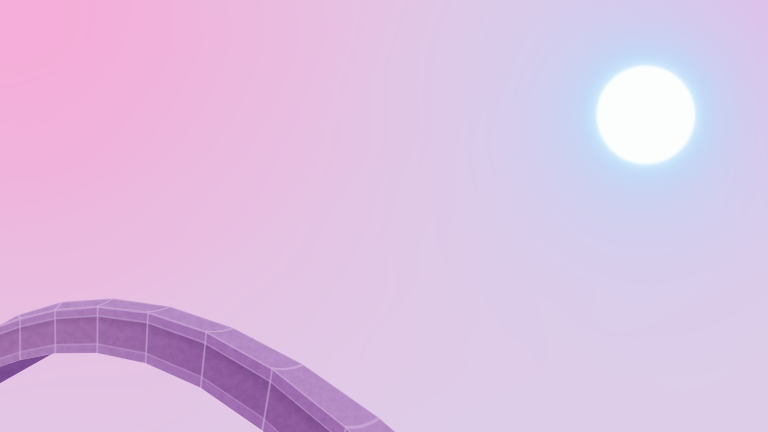
Write a WebGL 2 fragment shader that draws this background.

```glsl
#version 300 es
precision highp float;
uniform vec2 u_resolution;
out vec4 fragColor;

vec2 hashGradient(vec2 cell) {
  vec2 h = fract(sin(vec2(dot(cell, vec2(127.1, 311.7)), dot(cell, vec2(269.5, 183.3)))) * 43758.5);
  return h * 2.0 - 1.0;
}

float gradientNoise(vec2 p) {
  vec2 i = floor(p), f = p - i;
  vec2 s = f * f * f * (f * (f * 6.0 - 15.0) + 10.0);
  float a = dot(hashGradient(i), f);
  float b = dot(hashGradient(i + vec2(1, 0)), f - vec2(1, 0));
  float c = dot(hashGradient(i + vec2(0, 1)), f - vec2(0, 1));
  float d = dot(hashGradient(i + 1.0), f - 1.0);
  return mix(mix(a, b, s.x), mix(c, d, s.x), s.y);
}

float cover(float d) {
  float px = 0.8 / u_resolution.y;
  return smoothstep(-px, px, d);
}

float stroke(float d, float halfWidth) {
  return cover(halfWidth - abs(d));
}

// Faceted curve with polynomial knots: returns (block coordinate, height) at x.
vec2 rail(float x, vec3 along, vec4 rise) {
  float root = sqrt(max(along.y * along.y + 4.0 * along.z * (x - along.x), 0.0));
  float i = floor((root - along.y) / (2.0 * along.z)), j = i + 1.0;
  float x0 = dot(along, vec3(1, i, i * i));
  float x1 = dot(along, vec3(1, j, j * j));
  float t = (x - x0) / (x1 - x0);
  float y0 = dot(rise, vec4(1, i, i * i, i * i * i));
  float y1 = dot(rise, vec4(1, j, j * j, j * j * j));
  return vec2(i + t, mix(y0, y1, t));
}

// Distance to the closest joint; blocks widen along the arch.
float jointDistance(float u) {
  return (fract(u + 0.5) - 0.5) * (0.075 + 0.016 * u);
}

vec3 sky(vec2 p, float aspect) {
  vec2 fromCorner = p - vec2(0.0, 1.0);
  float haze = gradientNoise(vec2(p.x + p.y, 4.0 * (p.y - 0.5 * p.x)) * 1.6);
  float pink = exp(-1.5 * dot(fromCorner, fromCorner)) + 0.05 * haze;
  vec3 color = mix(vec3(0.87, 0.805, 0.912), vec3(0.96, 0.68, 0.85), pink);
  float right = length(p - vec2(aspect, 1.0));
  color = mix(color, vec3(0.91, 0.71, 0.90), 0.85 * exp(-6.0 * right * right));

  // Sun: wide blue veil, bright halo and disc
  float d = length(p - vec2(1.495, 0.734));
  float outside = max(d - 0.113, 0.0);
  color = mix(color, vec3(0.80, 0.825, 0.95), 0.82 * exp(-d * d / 0.16));
  color = mix(color, vec3(0.70, 0.88, 0.99), 0.8 * exp(-outside * 17.0));
  color = mix(color, vec3(0.93, 0.98, 1.0), 0.75 * exp(-outside * 85.0));
  return mix(color, vec3(0.99, 0.995, 0.995), smoothstep(0.118, 0.108, d));
}

vec3 arch(vec3 color, vec2 p) {
  vec2 back = rail(p.x, vec3(0.0417, 0.0949, 0.0074), vec4(0.2708, 0.0401, -0.0091, -0.0007));
  vec2 front = rail(p.x, vec3(0.0463, 0.0718, 0.009), vec4(0.2639, 0.0228, -0.0012, -0.0016));
  vec2 base = rail(p.x, vec3(0.0463, 0.0741, 0.0076), vec4(0.1667, 0.0204, -0.0031, -0.0015));
  float grain = gradientNoise(p * 55.0) + 0.7 * gradientNoise(p * 130.0);
  vec3 edgeLight = vec3(0.80, 0.67, 0.85);

  // Shaded underside at the left foot
  float under = cover(p.y - 0.113 - 0.565 * p.x) * cover(base.y - p.y);
  color = mix(color, vec3(0.49, 0.30, 0.58) + 0.03 * grain, under);

  // Upper face
  float across = (p.y - front.y) / max(back.y - front.y, 0.001);
  float joint = jointDistance(mix(front.x, back.x, clamp(across, 0.0, 1.0)));
  vec3 top = vec3(0.71, 0.55, 0.77) + 0.035 * grain;
  top = mix(top, edgeLight, 0.8 * stroke(joint, 0.003));
  top = mix(top, edgeLight, 0.5 * stroke(p.y - back.y, 0.002));
  color = mix(color, top, cover(back.y - p.y) * cover(p.y - front.y));

  // Front face with a recessed panel between two lips
  float depth = max(front.y - base.y, 0.001);
  float v = (p.y - base.y) / depth;
  joint = jointDistance(mix(base.x, front.x, clamp(v, 0.0, 1.0)));
  float panel = cover((v - 0.19) * depth) * cover((0.79 - v) * depth);
  vec3 lip = mix(vec3(0.67, 0.49, 0.72), vec3(0.62, 0.43, 0.69), smoothstep(0.1, 0.6, p.x));
  vec3 recess = mix(vec3(0.63, 0.44, 0.67), vec3(0.56, 0.36, 0.62), smoothstep(0.1, 0.6, p.x));
  recess -= 0.05 * smoothstep(0.55, 0.8, v);
  vec3 face = mix(lip, recess, panel) + 0.035 * grain;
  face = mix(face, edgeLight, 0.65 * stroke(joint, 0.002));
  face = mix(face, edgeLight, 0.5 * stroke((v - 0.79) * depth, 0.002));
  face = mix(face, edgeLight, 0.4 * stroke((v - 0.19) * depth, 0.002));
  face = mix(face, edgeLight, 0.75 * stroke(p.y - front.y + 0.002, 0.0025));
  return mix(color, face, cover(front.y - p.y) * cover(p.y - base.y));
}

void main() {
  vec2 p = gl_FragCoord.xy / u_resolution.y;
  vec3 color = sky(p, u_resolution.x / u_resolution.y);
  fragColor = vec4(arch(color, p), 1.0);
}
```
